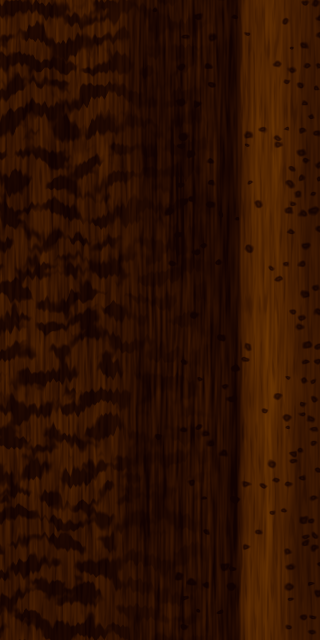
This texture is drawn by a Shadertoy shader. Its source:

```glsl
// Dark snakewood veneer: mottled left side, shadowed centre, amber sapwood stripe.

const float TAU = 6.2831853;

// Red level of each vertical zone; green and blue follow from it
const float MOTTLED_TONE = 0.228;
const float CENTRE_TONE  = 0.152;
const float SEAM_TONE    = 0.118;
const float AMBER_TONE   = 0.285;
const float EDGE_TONE    = 0.215;

// Figure and grain, in units of the canvas width
const float BAND_SPACING  = 0.088;
const vec2  BLOTCH_FREQ   = vec2(13.0, 19.0);
const float BLOTCH_DEPTH  = 0.53;
const vec2  SPOT_CELL     = vec2(0.042, 0.052);
const vec2  SPOT_RADIUS   = vec2(0.015, 0.012);
const float SPOT_DEPTH    = 0.55;
const vec2  FINE_FIBRE    = vec2(120.0, 7.0);
const vec2  LONG_FIBRE    = vec2(52.0, 1.1);
const float FIBRE_CONTRAST = 0.42;

float hash(vec2 p) {
    vec3 q = fract(p.xyx * vec3(0.1031, 0.1030, 0.0973));
    q += dot(q, q.yzx + 33.33);
    return fract((q.x + q.y) * q.z);
}

vec2 gradient(vec2 cell) {
    float angle = TAU * hash(cell + 71.0);
    return vec2(cos(angle), sin(angle));
}

// Gradient noise, about -0.6 to 0.6
float noise(vec2 p) {
    vec2 i = floor(p), f = fract(p);
    vec2 u = f * f * f * (f * (f * 6.0 - 15.0) + 10.0);
    vec2 e = vec2(0.0, 1.0);
    float low  = mix(dot(gradient(i), f), dot(gradient(i + e.yx), f - e.yx), u.x);
    float high = mix(dot(gradient(i + e.xy), f - e.xy), dot(gradient(i + e.yy), f - e.yy), u.x);
    return mix(low, high, u.y);
}

// Broad tone across the board
float zoneTone(float x) {
    float tone = mix(MOTTLED_TONE, CENTRE_TONE, smoothstep(0.32, 0.46, x));
    tone = mix(tone, SEAM_TONE, smoothstep(0.66, 0.72, x));
    tone = mix(tone, AMBER_TONE, smoothstep(0.735, 0.775, x));
    tone += 0.045 * exp(-pow((x - 0.83) / 0.045, 2.0));
    return mix(tone, EDGE_TONE, smoothstep(0.86, 0.98, x));
}

// Dark blotches that join into wavy cross bands, frayed along the fibres
float blotches(vec2 p) {
    vec2 q = p + 0.025 * vec2(noise(p * 9.0), noise(p * 8.0 + 40.0));
    q.y += 0.022 * noise(p * vec2(75.0, 6.0));
    float band = sin(TAU * (q.y / BAND_SPACING + 1.1 * noise(p * vec2(4.5, 3.0))));
    float figure = 0.24 * band + noise(q * BLOTCH_FREQ) + 0.4 * noise(q * BLOTCH_FREQ * 2.1 + 17.0);
    return smoothstep(-0.1, 0.26, figure);
}

// Scattered oval spots, crowding towards the right edge
float spots(vec2 p) {
    vec2 q = p + 0.008 * vec2(noise(p * 45.0), noise(p * 45.0 + 9.0));
    vec2 home = floor(q / SPOT_CELL);
    float cover = 0.0;
    for (int j = -1; j <= 1; j++)
    for (int i = -1; i <= 1; i++) {
        vec2 cell = home + vec2(i, j);
        vec2 jitter = vec2(hash(cell), hash(cell + 13.7));
        vec2 centre = (cell + 0.15 + 0.7 * jitter) * SPOT_CELL;
        float size = mix(0.6, 1.15, hash(cell + 29.3));
        float chance = 0.22 * smoothstep(0.45, 0.6, centre.x) + 0.58 * smoothstep(0.85, 0.95, centre.x);
        float present = step(hash(cell + 51.1), chance);
        float d = length((q - centre) / (SPOT_RADIUS * size));
        float oval = (1.0 - smoothstep(0.45, 1.15, d)) * (0.75 + 0.25 * smoothstep(0.0, 0.5, d));
        cover = max(cover, present * oval);
    }
    return cover;
}

// Brightness factor of the vertical fibres and pores
float fibres(vec2 p) {
    float fine = noise(p * FINE_FIBRE);
    float streak = noise(p * LONG_FIBRE + 23.0);
    float pore = smoothstep(0.12, 0.42, noise(p * vec2(95.0, 10.0) + 61.0));
    float centre = smoothstep(0.36, 0.48, p.x) * (1.0 - smoothstep(0.72, 0.77, p.x));
    float amber = smoothstep(0.74, 0.78, p.x);
    float contrast = FIBRE_CONTRAST * (1.0 + 0.55 * centre - 0.45 * amber);
    return 1.0 + contrast * (fine + 0.8 * streak) - 0.2 * pore * (1.0 - 0.4 * amber);
}

vec3 woodColour(float red) {
    float t = red - 0.1;
    return vec3(red, max(0.02 + 0.5 * t + 0.3 * t * t, 0.008), 0.004);
}

void mainImage(out vec4 fragColor, in vec2 fragCoord) {
    vec2 p = fragCoord / iResolution.x;

    // Zones with slightly wandering borders and slow shading
    float tone = zoneTone(p.x + 0.012 * noise(p * vec2(3.0, 2.0)));
    tone *= 1.0 + 0.2 * noise(p * vec2(5.0, 1.8) + 5.0);

    // Mottling is strong on the left, faint in the centre, absent on the amber
    float mottling = mix(1.0, 0.42, smoothstep(0.3, 0.45, p.x)) * (1.0 - smoothstep(0.55, 0.72, p.x));
    tone *= 1.0 - BLOTCH_DEPTH * mottling * blotches(p);
    tone *= 1.0 - SPOT_DEPTH * spots(p);
    tone *= fibres(p);

    fragColor = vec4(woodColour(max(tone, 0.07)), 1.0);
}
```
